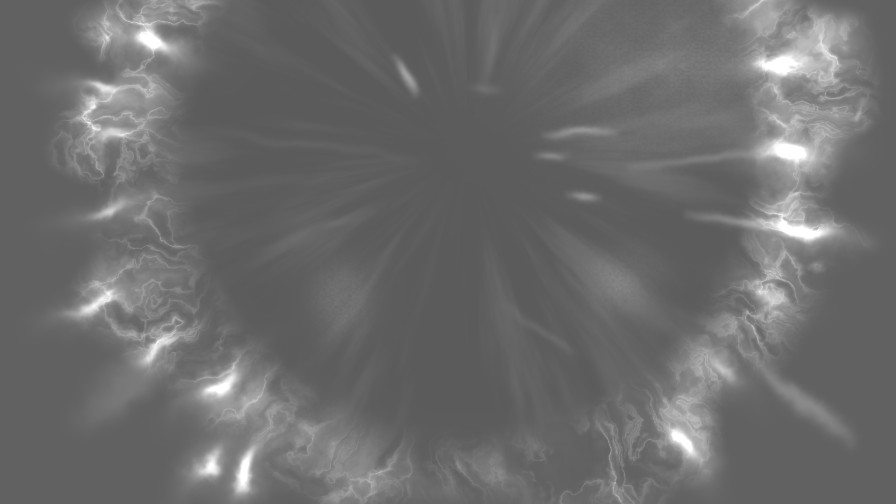
Write a Shadertoy shader that draws this background.

```glsl
// A pale, ragged ring of plasma bursting outward over flat grey.
// Polar ridged noise draws the torn filaments, stretched glows draw the
// hot spots, and soft line segments draw the faint wisps inside.

const vec2 CENTER = vec2(0.926, 0.70);
const float BASE_GREY = 0.38;

// Hot spots on the rim: x, y, strength.
const vec3 FLARES[15] = vec3[15](
    vec3(0.313, 0.912, 0.60), vec3(0.195, 0.820, 0.38), vec3(0.240, 0.725, 0.28),
    vec3(0.215, 0.570, 0.28), vec3(0.190, 0.403, 0.42), vec3(0.310, 0.318, 0.34),
    vec3(0.435, 0.236, 0.55), vec3(0.417, 0.078, 0.50), vec3(0.495, 0.066, 0.62),
    vec3(1.546, 0.878, 0.62), vec3(1.560, 0.698, 0.65), vec3(1.597, 0.550, 0.60),
    vec3(1.354, 0.110, 0.55), vec3(1.440, 0.260, 0.22), vec3(1.535, 0.410, 0.20));

// Inner wisps: start and end points, then their strengths.
const vec4 WISPS[11] = vec4[11](
    vec4(0.790, 0.885, 0.818, 0.815), vec4(1.090, 0.742, 1.220, 0.735),
    vec4(1.070, 0.697, 1.125, 0.697), vec4(1.135, 0.613, 1.185, 0.610),
    vec4(1.250, 0.670, 1.550, 0.700), vec4(1.360, 0.577, 1.600, 0.550),
    vec4(0.985, 0.960, 0.962, 0.830), vec4(0.410, 0.740, 0.820, 0.683),
    vec4(0.510, 0.505, 0.740, 0.580), vec4(1.000, 0.390, 1.140, 0.295),
    vec4(0.940, 0.825, 1.000, 0.825));
const float WISP_STRENGTH[11] = float[11](
    0.26, 0.17, 0.15, 0.20, 0.10, 0.18, 0.05, 0.03, 0.03, 0.05, 0.06);

float hash(vec2 p) {
    return fract(sin(dot(p, vec2(127.1, 311.7))) * 43758.55);
}

float noise(vec2 p) {
    vec2 cell = floor(p), f = fract(p);
    f = f * f * (3.0 - 2.0 * f);
    return mix(mix(hash(cell), hash(cell + vec2(1, 0)), f.x),
               mix(hash(cell + vec2(0, 1)), hash(cell + vec2(1, 1)), f.x), f.y);
}

float fbm(vec2 p) {
    float sum = 0.0, weight = 0.5;
    for (int i = 0; i < 5; i++) {
        sum += weight * noise(p);
        p = mat2(1.6, 1.2, -1.2, 1.6) * p + 7.3;
        weight *= 0.5;
    }
    return sum;
}

// Thin bright lines where the noise crosses its middle value.
float ridge(vec2 p, float sharpness) {
    return exp(-sharpness * abs(fbm(p) - 0.48));
}

float glow(vec2 p, vec2 size) {
    p /= size;
    return exp(-dot(p, p));
}

// Hot spot stretched away from the centre, with a wider halo.
float flare(vec2 p, vec2 spot) {
    vec2 axis = normalize(spot - CENTER), d = p - spot;
    vec2 local = vec2(dot(d, axis), dot(d, vec2(-axis.y, axis.x)));
    return glow(local, vec2(0.036, 0.012)) + 0.28 * glow(local, vec2(0.085, 0.032));
}

float wisp(vec2 p, vec2 a, vec2 b, float width) {
    vec2 pa = p - a, ba = b - a;
    float along = clamp(dot(pa, ba) / dot(ba, ba), 0.0, 1.0);
    float d = length(pa - ba * along) / width;
    return exp(-d * d) * (0.3 + 0.7 * sin(3.14159 * along));
}

// Torn filaments and mist; angle is zero straight down.
float rim(float angle, float radius, vec2 warp) {
    float side = smoothstep(0.1, 0.75, abs(angle));
    float reach = 0.69 + 0.03 * side + 0.13 * (noise(vec2(angle * 9.0, 2.0)) - 0.4);
    float band = smoothstep(0.54, 0.66, radius) * (1.0 - smoothstep(reach - 0.05, reach + 0.07, radius));
    vec2 q = vec2(angle * 6.5, radius * 6.0) + 1.3 * warp;
    float lines = 0.30 * ridge(q, 24.0) + 0.18 * ridge(q * 1.9 + 4.0, 22.0);
    float mist = 0.22 * smoothstep(0.3, 0.8, fbm(q * 1.3 + 9.0));
    return band * mix(0.55, 1.0, side) * (lines * (0.35 + fbm(q * 0.7)) + mist);
}

void mainImage(out vec4 fragColor, in vec2 fragCoord) {
    vec2 p = fragCoord / iResolution.y;
    vec2 d = p - CENTER;
    float radius = length(d), angle = atan(d.x, -d.y);
    vec2 warp = vec2(fbm(p * 11.0), fbm(p * 11.0 + 31.0)) - 0.48;
    float inside = 1.0 - smoothstep(0.50, 0.70, radius);

    // Slightly dimmed disc with faint radial streaks.
    float light = BASE_GREY - 0.022 * inside;
    float streaks = smoothstep(0.4, 0.8, fbm(vec2(angle * 7.0, radius * 3.0)));
    light += 0.06 * streaks * inside * smoothstep(0.05, 0.3, radius);

    // Grainy haze patches.
    float haze = 0.085 * glow(p - vec2(1.33, 0.87), vec2(0.23, 0.17));
    haze += 0.07 * glow(p - vec2(0.68, 0.41), vec2(0.06, 0.07));
    haze += 0.08 * glow(p - vec2(1.23, 0.44), vec2(0.08, 0.06));
    haze += 0.05 * glow(p - vec2(0.57, 0.15), vec2(0.12, 0.07));
    light += haze * (0.5 + fbm(p * 14.0)) * (0.8 + 0.4 * noise(p * 260.0));

    // Inner wisps.
    for (int i = 0; i < 11; i++) {
        vec4 ends = WISPS[i];
        light += WISP_STRENGTH[i] * wisp(p + 0.03 * warp, ends.xy, ends.zw, 0.009);
    }

    // Rim filaments, hot spots and two long outer tails.
    light += rim(angle, radius, warp);
    for (int i = 0; i < 15; i++)
        light += FLARES[i].z * flare(p + 0.07 * warp, FLARES[i].xy);
    light += 0.16 * wisp(p + 0.05 * warp, vec2(1.49, 0.30), vec2(1.69, 0.12), 0.018);
    light += 0.09 * wisp(p + 0.08 * warp, vec2(0.32, 0.29), vec2(0.18, 0.18), 0.035);

    fragColor = vec4(vec3(clamp(light, 0.0, 1.0)), 1.0);
}
```
